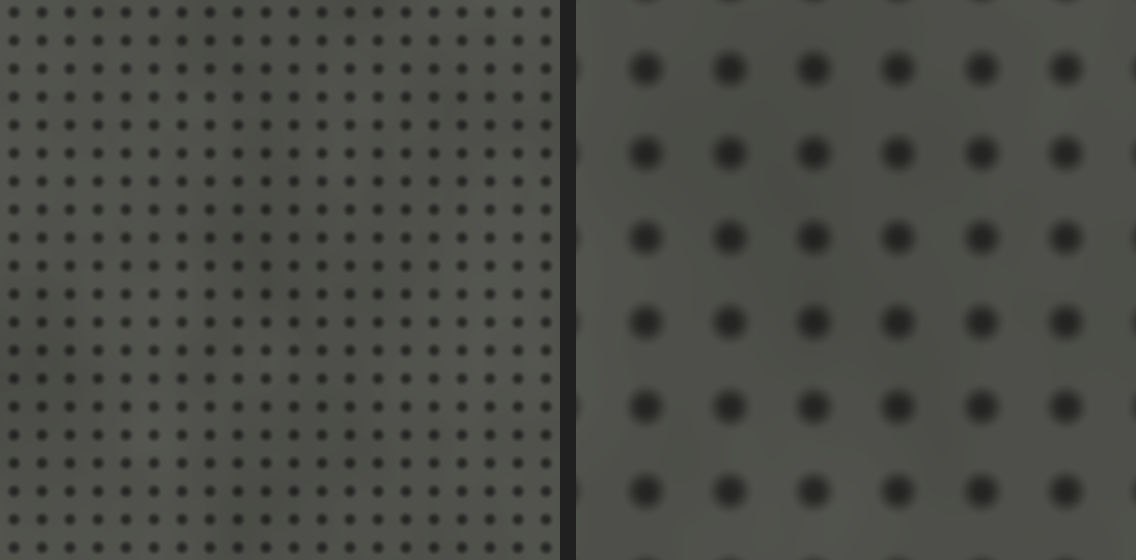
Left: the whole. Right: its middle third, enlarged.
Give the GLSL for this pattern, as a Shadertoy shader.

```glsl
// Dark grey-green sheet with a grid of soft round holes and faint mottled staining
#define GRID vec2(20.0, 19.88)
#define HOLE_CORE 0.045
#define HOLE_EDGE 0.31
#define SHEET_COLOR vec3(0.309, 0.314, 0.293)
#define HOLE_COLOR vec3(0.148, 0.150, 0.143)
#define STAIN_SCALE vec2(5.0, 4.0)
#define STAIN_LEVELS 11.0
#define STAIN_STRENGTH 0.075
#define HOLE_WEAR 0.5

float hash(vec2 p) {
    vec3 q = fract(vec3(p.xyx) * 0.1031);
    q += dot(q, q.yzx + 33.33);
    return fract((q.x + q.y) * q.z);
}

float valueNoise(vec2 p) {
    vec2 cell = floor(p), f = fract(p);
    f = f * f * (3.0 - 2.0 * f);
    float low = mix(hash(cell), hash(cell + vec2(1.0, 0.0)), f.x);
    float high = mix(hash(cell + vec2(0.0, 1.0)), hash(cell + vec2(1.0)), f.x);
    return mix(low, high, f.y);
}

float fbm(vec2 p) {
    float sum = 0.0, amplitude = 0.5;
    for (int octave = 0; octave < 4; octave++) {
        sum += amplitude * valueNoise(p);
        p = mat2(0.8, 0.6, -0.6, 0.8) * p * 2.03 + 17.3;
        amplitude *= 0.5;
    }
    return sum / 0.9375;
}

// Rounds a smooth value to flat levels with softened borders
float terrace(float value) {
    float scaled = value * STAIN_LEVELS;
    return (floor(scaled) + smoothstep(0.35, 0.65, fract(scaled))) / STAIN_LEVELS;
}

void mainImage(out vec4 fragColor, in vec2 fragCoord) {
    vec2 uv = fragCoord / iResolution.xy;

    // Stained sheet: smooth drift plus faint terraced patches
    float field = fbm(uv * STAIN_SCALE + 3.7);
    float stain = mix(field, terrace(field), 0.6) - 0.5;
    vec3 color = SHEET_COLOR + STAIN_STRENGTH * stain;

    // Soft holes, centred on the canvas
    vec2 local = fract((uv - 0.5) * GRID) - 0.5;
    float pixel = GRID.y / iResolution.y;
    float hole = 1.0 - smoothstep(HOLE_CORE, max(HOLE_EDGE, HOLE_CORE + pixel), length(local));
    vec3 holeColor = HOLE_COLOR + HOLE_WEAR * STAIN_STRENGTH * stain;
    color = mix(color, holeColor, hole);

    fragColor = vec4(color, 1.0);
}
```
